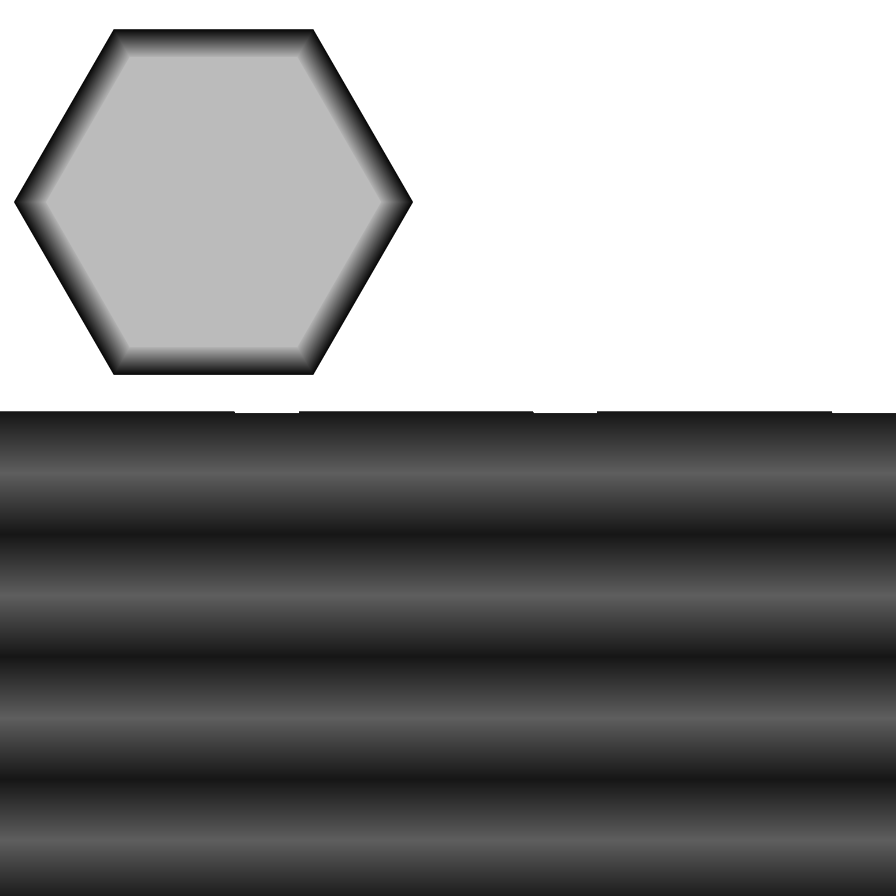
Give the GLSL for this background, as a WebGL 1 fragment shader.

```glsl
precision highp float;
// A grey hexagon with a dark bevelled rim on white, above a stack of
// horizontal metal tubes. The hexagon is a distance function; the tubes
// are a triangle wave below a top edge with shallow repeating notches.

uniform vec2 u_resolution;

const vec3 WHITE = vec3(1.0);
const vec3 FACE_GREY = vec3(0.735);
const vec3 RIM_DARK = vec3(0.02);
const vec3 RIM_LIGHT = vec3(0.70);
const vec3 TUBE_DARK = vec3(0.085);
const vec3 TUBE_LIGHT = vec3(0.37);

// Signed distance to the sides of a flat-topped hexagon, negative inside.
float hexagonDistance(vec2 p, float apothem) {
  p = abs(p);
  return max(p.y, dot(p, vec2(0.8660254, 0.5))) - apothem;
}

// Antialiased coverage from a signed distance.
float coverage(float dist, float pixel) {
  return clamp(0.5 - dist / pixel, 0.0, 1.0);
}

// Flat face with a linear ramp toward the dark outer edge.
vec3 bevelColor(float depth, float rimWidth, float pixel) {
  vec3 rim = mix(RIM_DARK, RIM_LIGHT, clamp(depth / rimWidth, 0.0, 1.0));
  return mix(rim, FACE_GREY, coverage(rimWidth - depth, pixel));
}

// Shading across stacked tubes: dark at the seams, bright in the middle.
vec3 tubeColor(float y, float seam, float spacing) {
  float phase = fract((y - seam) / spacing);
  return mix(TUBE_DARK, TUBE_LIGHT, 1.0 - abs(2.0 * phase - 1.0));
}

// Height of the top edge, lowered in the last part of each repeat.
float notchedEdge(float x, float top, float notchDepth, float pixel) {
  const float REPEAT = 1.0 / 3.0;
  const float RAISED_WIDTH = 0.262;
  float local = mod(x, REPEAT);
  float raised = coverage(local - RAISED_WIDTH, pixel);
  return top - notchDepth * (1.0 - raised);
}

void main() {
  vec2 uv = gl_FragCoord.xy / u_resolution;
  float pixel = 1.0 / min(u_resolution.x, u_resolution.y);
  vec3 color = WHITE;

  // Bevelled hexagon
  float hexDist = hexagonDistance(uv - vec2(0.2383, 0.7745), 0.1929);
  vec3 hexColor = bevelColor(-hexDist, 0.031, pixel);
  color = mix(color, hexColor, coverage(hexDist, pixel));

  // Stacked tubes
  float edge = notchedEdge(uv.x, 0.541, 0.002, pixel);
  vec3 tubes = tubeColor(uv.y, 0.4036, 0.1367);
  color = mix(color, tubes, coverage(uv.y - edge, pixel));

  gl_FragColor = vec4(color, 1.0);
}
```
